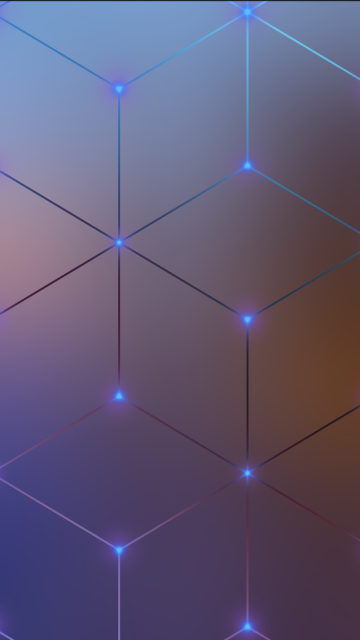
This background is drawn by a Shadertoy shader. Its source:

```glsl
// Rhombille wireframe of thin tinted lines with glowing joints over a blurred
// colour field. Each point folds to its nearest six-spoke hub; the spokes end
// on three-way joints. Soft vertical ramps colour both the field and the lines.

float hash(vec2 p) {
    return fract(sin(dot(p, vec2(127.1, 311.7))) * 43758.55);
}

// Gradient noise, roughly -0.7 to 0.7
float corner(vec2 cell, vec2 offset, vec2 f) {
    float angle = 6.2832 * hash(cell + offset);
    return dot(vec2(cos(angle), sin(angle)), f - offset);
}

float noise(vec2 p) {
    vec2 i = floor(p), f = fract(p), u = f * f * (3.0 - 2.0 * f);
    return mix(mix(corner(i, vec2(0, 0), f), corner(i, vec2(1, 0), f), u.x),
               mix(corner(i, vec2(0, 1), f), corner(i, vec2(1, 1), f), u.x), u.y);
}

// Six evenly spaced colours, bottom to top, blended with Gaussian weights
vec3 ramp(float y, vec3 c0, vec3 c1, vec3 c2, vec3 c3, vec3 c4, vec3 c5) {
    vec3 c[6] = vec3[6](c0, c1, c2, c3, c4, c5);
    vec4 sum = vec4(0.0);
    for (int i = 0; i < 6; i++) {
        float t = y * 5.0 - float(i);
        sum += vec4(c[i], 1.0) * exp(-1.6 * t * t);
    }
    return sum.rgb / sum.a;
}

vec3 backdrop(vec2 uv) {
    vec3 left = ramp(uv.y, vec3(0.21, 0.22, 0.44), vec3(0.22, 0.23, 0.50), vec3(0.37, 0.33, 0.57),
                     vec3(0.72, 0.54, 0.54), vec3(0.53, 0.60, 0.79), vec3(0.42, 0.61, 0.80));
    vec3 middle = ramp(uv.y, vec3(0.26, 0.22, 0.38), vec3(0.29, 0.23, 0.37), vec3(0.37, 0.30, 0.37),
                       vec3(0.43, 0.38, 0.46), vec3(0.47, 0.51, 0.65), vec3(0.47, 0.63, 0.83));
    vec3 right = ramp(uv.y, vec3(0.27, 0.19, 0.28), vec3(0.29, 0.20, 0.23), vec3(0.42, 0.25, 0.12),
                      vec3(0.31, 0.21, 0.20), vec3(0.31, 0.25, 0.31), vec3(0.46, 0.56, 0.73));
    vec3 col = mix(left, middle, smoothstep(-0.05, 0.5, uv.x));
    col = mix(col, right, smoothstep(0.45, 1.0, uv.x));
    return col + 0.02 * noise(uv * vec2(3.0, 5.0));
}

vec3 lineTint(vec2 uv) {
    vec3 left = ramp(uv.y, vec3(0.52, 0.50, 0.76), vec3(0.56, 0.45, 0.68), vec3(0.34, 0.14, 0.25),
                     vec3(0.18, 0.02, 0.10), vec3(0.20, 0.42, 0.69), vec3(0.20, 0.52, 0.78));
    vec3 right = ramp(uv.y, vec3(0.60, 0.36, 0.55), vec3(0.30, 0.12, 0.16), vec3(0.05, 0.03, 0.05),
                      vec3(0.16, 0.28, 0.38), vec3(0.28, 0.62, 0.86), vec3(0.50, 0.90, 1.00));
    return mix(left, right, smoothstep(0.2, 0.8, uv.x));
}

void mainImage(out vec4 fragColor, in vec2 fragCoord) {
    vec2 uv = fragCoord / iResolution.xy;
    vec2 p = (uv - vec2(0.331, 0.621)) * vec2(2.429, 4.163); // edge length = 1
    float pixel = 4.163 / iResolution.y;

    // Nearest hub of the triangular lattice
    vec2 period = vec2(1.7321, 3.0), halfStep = 0.5 * period;
    vec2 q = p - period * round(p / period);
    vec2 r = p - halfStep - period * round((p - halfStep) / period);
    if (dot(r, r) < dot(q, q)) q = r;

    // Spokes, folded into one quadrant
    vec2 a = abs(q);
    float spoke = min(a.x, abs(dot(a, vec2(-0.5, 0.866))));
    float line = 1.0 - smoothstep(0.0065 - 0.7 * pixel, 0.0065 + 0.7 * pixel, spoke);

    // Nearest joint: the hub itself or a spoke end
    float hub = length(a);
    float tip = min(length(a - vec2(0.0, 1.0)), length(a - vec2(0.866, 0.5)));
    float joint = min(hub, tip);
    float top = smoothstep(0.65, 1.0, uv.y);
    float size = mix(hub < tip ? 0.7 : 1.0, 1.2, top);

    vec3 col = backdrop(uv);
    vec3 tint = mix(lineTint(uv), vec3(0.25, 0.50, 1.0), 0.8 * exp(-joint * 13.0));
    col = mix(col, tint, 0.92 * line);

    // Violet halo, blue bloom, bright cyan core with short rays
    float d = joint / size;
    float uneven = 0.8 + 0.7 * noise(p * 4.0);
    col = mix(col, vec3(0.58, 0.33, 0.88), 0.42 * uneven * exp(-d * d * 85.0));
    col = mix(col, vec3(0.20, 0.38, 1.0), 0.85 * exp(-d * d * 650.0));
    float rays = exp(-spoke * 90.0) * exp(-d * 26.0);
    col = mix(col, vec3(0.35, 0.75, 1.0), clamp(0.9 * exp(-d * d * 2200.0) + 0.5 * rays, 0.0, 1.0));

    // Thin dark rim along the top
    col *= 1.0 - 0.8 * smoothstep(0.997, 0.9995, uv.y);
    fragColor = vec4(clamp(col, 0.0, 1.0), 1.0);
}
```
